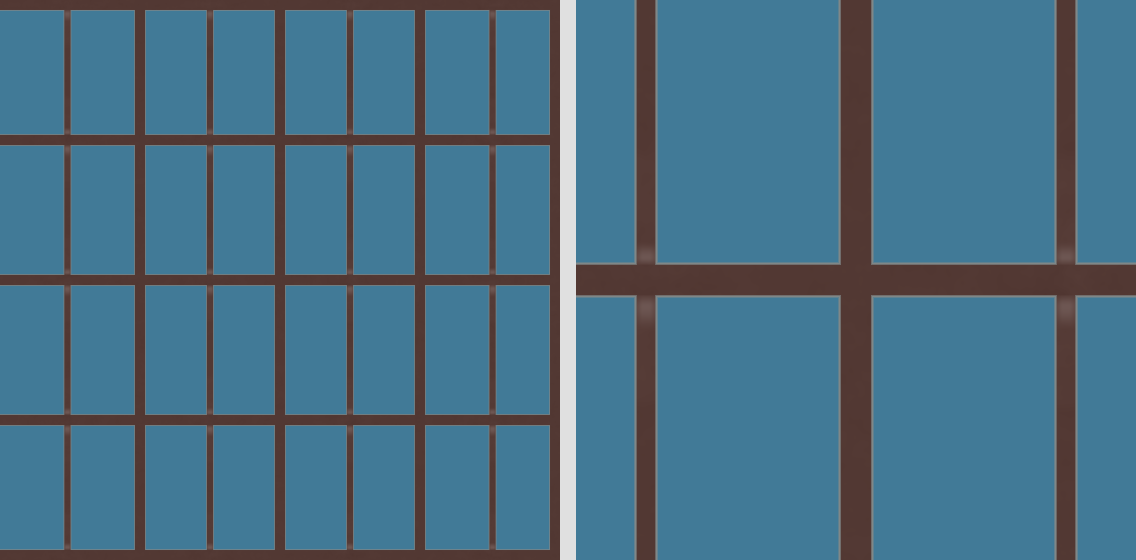
Left: the whole. Right: its middle third, enlarged.
Write a three.js fragment shader that draws this pattern.

```glsl
// Draws a grid of blue window panes in brown frames, with thin worn mullions and pale edges.
varying vec2 vUv;

const float CELLS = 4.0;                 // windows across and down
const float UNIT = 1.0 / 768.0;          // fine length, as a share of the canvas
const float FRAME_HALF = 7.0 * UNIT;     // half width of the thick bars
const float BORDER = 13.7 * UNIT;        // frame width along the canvas border
const float MULLION_HALF = 4.3 * UNIT;   // half width of the thin bars
const float MULLION_SHIFT = 3.5 * UNIT;  // outward offset in the outer columns
const float EDGE_WIDTH = 1.0 * UNIT;     // pale line round each pane
const float SHEEN_TOP = 17.0 * UNIT;     // reach of the sheen at the top of a mullion
const float SHEEN_BOTTOM = 11.0 * UNIT;  // and at its foot
const float END_LENGTH = 54.0 * UNIT;    // lighter end section of a mullion
const float WEAR = 0.012;                // strength of the mottling

const vec3 GLASS = vec3(0.255, 0.478, 0.592);
const vec3 WOOD = vec3(0.322, 0.220, 0.200);
const vec3 SHEEN = vec3(0.450, 0.365, 0.350);
const vec3 EDGE = vec3(0.500, 0.530, 0.530);

vec2 hashGradient(vec2 p) {
  float a = 6.2832 * fract(sin(dot(p, vec2(127.1, 311.7))) * 43758.5);
  return vec2(cos(a), sin(a));
}

float gradientNoise(vec2 p) {
  vec2 i = floor(p);
  vec2 f = p - i;
  vec2 u = f * f * f * (f * (f * 6.0 - 15.0) + 10.0);
  float a = dot(hashGradient(i), f);
  float b = dot(hashGradient(i + vec2(1.0, 0.0)), f - vec2(1.0, 0.0));
  float c = dot(hashGradient(i + vec2(0.0, 1.0)), f - vec2(0.0, 1.0));
  float d = dot(hashGradient(i + 1.0), f - 1.0);
  return mix(mix(a, b, u.x), mix(c, d, u.x), u.y);
}

// Signed distance to the nearest thick bar along one axis.
float frameDistance(float x, float firstHalf) {
  float bar = floor(x * CELLS + 0.5);
  float halfWidth = bar < 0.5 ? firstHalf : (bar > CELLS - 0.5 ? BORDER : FRAME_HALF);
  return abs(x - bar / CELLS) - halfWidth;
}

// Signed offset from the thin bar of the current column.
float mullionOffset(float x) {
  float column = clamp(floor(x * CELLS), 0.0, CELLS - 1.0);
  float outward = step(CELLS - 1.5, column) * step(CELLS - 1.0, column) - step(column, 0.5);
  return x - (column + 0.5) / CELLS - outward * MULLION_SHIFT;
}

float coverage(float d, float pixel) {
  return clamp(0.5 - d / pixel, 0.0, 1.0);
}

void main() {
  float pixel = max(fwidth(vUv.x), fwidth(vUv.y));

  // Bars: the left border has no frame, so its half width is negative.
  float across = frameDistance(vUv.x, -1.0);
  float down = frameDistance(vUv.y, BORDER);
  float offset = mullionOffset(vUv.x);
  float mullion = abs(offset) - MULLION_HALF;
  float bars = min(min(across, down), mullion);

  // Wood: faint mottling, strongest where mullions meet the frame.
  float mottle = gradientNoise(vUv * vec2(45.0, 60.0)) + 0.5 * gradientNoise(vUv * 170.0);
  float joint = exp(-length(vec2(offset, max(down, 0.0))) * 45.0);
  vec3 wood = WOOD + WEAR * mottle * (0.5 + joint);

  // Mullion: lighter end sections and a soft sheen beside each cross bar.
  float onMullion = coverage(mullion, pixel) * coverage(-down, pixel);
  wood += 0.010 * onMullion * (1.0 - smoothstep(0.85, 1.0, down / END_LENGTH));
  float atTop = step(0.5, fract(vUv.y * CELLS));
  float reach = down / mix(SHEEN_BOTTOM, SHEEN_TOP, atTop);
  float sheen = smoothstep(-0.1, 0.3, reach) * (1.0 - smoothstep(0.3, 1.0, reach));
  sheen *= 1.0 - 0.4 * smoothstep(0.3, 1.0, abs(offset) / MULLION_HALF);
  wood = mix(wood, SHEEN, 0.8 * sheen * onMullion);

  // Glass, pale edge line, then the bars on top.
  float barCover = coverage(bars, pixel);
  float edgeCover = coverage(bars - EDGE_WIDTH, pixel) - barCover;
  vec3 color = GLASS * (1.0 - barCover - edgeCover) + EDGE * edgeCover + wood * barCover;
  gl_FragColor = vec4(color, 1.0);
}
```
